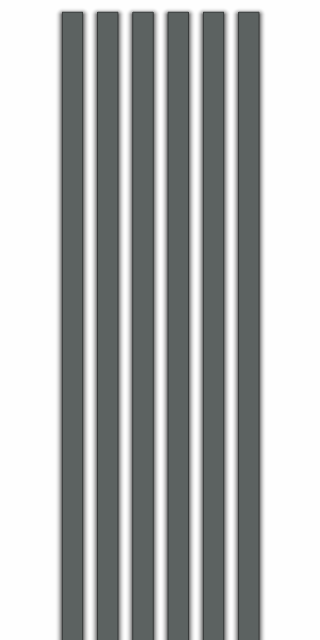
Give the GLSL for this pattern, as a Shadertoy shader.

```glsl
const float BAR_COUNT = 6.0;
const float PITCH = 0.1102;
const float HALF_WIDTH = 0.0332;
const float CENTER_X = 0.502;
const float TOP_MARGIN = 0.0365;
const float CORNER = 0.003;
const float SHADOW_REACH = 0.0222;
const float SHADOW_DROP = 0.008;

const vec3 PAPER = vec3(0.995);
const vec3 SLATE = vec3(0.362, 0.386, 0.381);
const vec3 EDGE_DARK = vec3(0.20, 0.21, 0.21);
const vec3 SHADOW = vec3(0.43);

// Signed distance to an endless upright bar with a rounded top
float barDistance(vec2 p, float top, float halfWidth, float radius) {
    vec2 q = vec2(abs(p.x) - halfWidth, p.y - top) + radius;
    return length(max(q, 0.0)) + min(max(q.x, q.y), 0.0) - radius;
}

// Offset from the center of the nearest bar, limited to the row of bars
float repeatBars(float x, float pitch, float count) {
    float last = 0.5 * (count - 1.0);
    float index = clamp(round(x / pitch + last), 0.0, count - 1.0);
    return x - (index - last) * pitch;
}

// Soft falloff from one at the outline to zero at the reach
float softShadow(float dist, float reach) {
    float fade = clamp(1.0 - max(dist, 0.0) / reach, 0.0, 1.0);
    return fade * fade;
}

void mainImage(out vec4 fragColor, in vec2 fragCoord) {
    vec2 uv = fragCoord / iResolution.x;
    float pixel = 1.0 / iResolution.x;
    float top = iResolution.y / iResolution.x - TOP_MARGIN;

    vec2 p = vec2(repeatBars(uv.x - CENTER_X, PITCH, BAR_COUNT), uv.y);
    float bar = barDistance(p, top, HALF_WIDTH, CORNER);
    float shadowBar = barDistance(p, top - SHADOW_DROP, HALF_WIDTH, CORNER);

    // Shadow cast on the paper
    vec3 color = mix(PAPER, SHADOW, softShadow(shadowBar, SHADOW_REACH));

    // Flat face with a thin dark rim
    float rim = 1.0 - smoothstep(0.0005, 0.0050, -bar);
    vec3 face = mix(SLATE, EDGE_DARK, rim);
    color = mix(color, face, smoothstep(0.5 * pixel, -0.5 * pixel, bar));

    fragColor = vec4(color, 1.0);
}
```
